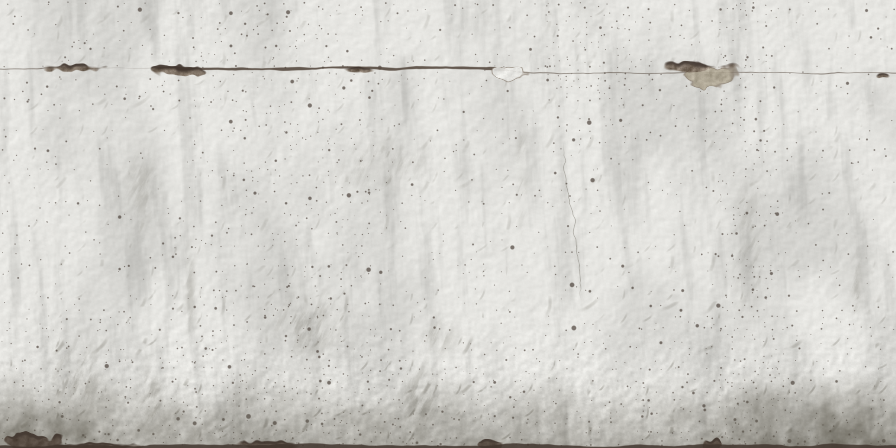
Write a WebGL 2 fragment shader that draws this texture.

```glsl
#version 300 es
precision highp float;
// Weathered pale plaster wall: a chipped joint near the top, grime along the foot.
// Layers: mottled plaster, stains, scratches, pits, grime, joint, chips.
// Space: y runs 0..1 upward, x runs 0..2.

#define RELIEF 0.13
#define MOTTLE 0.075
#define STAIN 0.30
#define SCRATCH 0.30
#define PIT_CHANCE 0.16
#define GRIME_HEIGHT 0.19
#define JOINT_Y 0.847

uniform vec2 u_resolution;
out vec4 fragColor;

const vec3 PLASTER = vec3(0.905, 0.903, 0.887);
const vec3 SOOT = vec3(0.36, 0.345, 0.30);
const vec3 DARK = vec3(0.25, 0.205, 0.175);
const vec3 BROWN = vec3(0.47, 0.415, 0.36);
const vec3 TAN = vec3(0.67, 0.635, 0.56);

// Centre and half size of each chip
const vec4 CHIPS[10] = vec4[10](
  vec4(0.16, 0.849, 0.06, 0.008), vec4(0.395, 0.842, 0.055, 0.012),
  vec4(0.8, 0.843, 0.028, 0.006), vec4(1.545, 0.85, 0.07, 0.011),
  vec4(1.97, 0.831, 0.012, 0.005), vec4(0.07, 0.014, 0.062, 0.019),
  vec4(0.595, 0.007, 0.062, 0.012), vec4(1.095, 0.007, 0.03, 0.012),
  vec4(1.59, 0.008, 0.026, 0.011), vec4(0.21, 0.003, 0.1, 0.008));

// Centre and half size of each stain
const vec4 STAINS[11] = vec4[11](
  vec4(1.165, 0.62, 0.014, 0.15), vec4(0.425, 0.36, 0.014, 0.11),
  vec4(0.34, 0.1, 0.03, 0.09), vec4(0.94, 0.11, 0.045, 0.09),
  vec4(0.98, 0.25, 0.04, 0.04), vec4(0.85, 0.63, 0.11, 0.06),
  vec4(0.32, 0.58, 0.04, 0.09), vec4(0.17, 0.15, 0.06, 0.1),
  vec4(1.67, 0.45, 0.035, 0.15), vec4(1.91, 0.36, 0.014, 0.09),
  vec4(0.69, 0.28, 0.09, 0.08));

float hash(vec2 p) { return fract(sin(dot(p, vec2(127.1, 311.7))) * 43758.5); }

float noise(vec2 p) {
  vec2 i = floor(p), f = fract(p);
  f = f * f * (3.0 - 2.0 * f);
  return mix(mix(hash(i), hash(i + vec2(1, 0)), f.x),
             mix(hash(i + vec2(0, 1)), hash(i + 1.0), f.x), f.y);
}

float fbm(vec2 p) {
  float sum = 0.0, amp = 0.53;
  for (int i = 0; i < 4; i++) {
    sum += amp * noise(p);
    p = p * 2.03 + 17.3;
    amp *= 0.5;
  }
  return sum;
}

// Antialiased inside of a distance
float cover(float d) {
  float soft = 0.8 / u_resolution.y;
  return 1.0 - smoothstep(-soft, soft, d);
}

float band(float x, float a, float b, float soft) {
  return smoothstep(a - soft, a + soft, x) * (1.0 - smoothstep(b - soft, b + soft, x));
}

// Chip-local position with a ragged outline; length 1 is the rim
vec2 chipSpace(vec2 p, vec4 chip) {
  vec2 rag = vec2(noise(p * 55.0), noise(p * 70.0 + 9.0)) - 0.5;
  return (p - chip.xy) / chip.zw + rag * 0.9;
}

float scratches(vec2 p, float scale) {
  vec2 cell = floor(p * scale) + scale;
  vec2 q = fract(p * scale) - 0.5;
  float angle = 0.1 + hash(cell + 11.0);
  vec2 along = vec2(sin(angle), cos(angle));
  float t = dot(q, along), side = dot(q, vec2(along.y, -along.x)) + 0.5 * t * t;
  float body = (1.0 - smoothstep(0.08, 0.35, abs(t))) * (1.0 - smoothstep(0.01, 0.07, abs(side)));
  return body * step(0.6, hash(cell + 23.0)) * smoothstep(0.3, 0.65, noise(p * 75.0));
}

float pits(vec2 p, float scale, float density) {
  vec2 cell = floor(p * scale);
  vec2 centre = 0.25 + 0.5 * vec2(hash(cell + 3.0), hash(cell + 7.0));
  float radius = mix(0.04, 0.13, pow(hash(cell + 13.0), 3.0));
  float d = (length(fract(p * scale) - centre) - radius) / scale;
  return cover(d) * step(hash(cell + 19.0), density * PIT_CHANCE);
}

void main() {
  vec2 p = gl_FragCoord.xy / u_resolution * vec2(2, 1);
  float low = 1.0 - smoothstep(0.0, 0.45, p.y);

  // Plaster: mottling, vertical washes, relief lit from the upper left
  float wash = fbm(vec2(p.x * 38.0 + 2.0 * p.y, p.y * 5.0));
  float relief = fbm(p * 75.0) - fbm(p * 75.0 + vec2(-0.45, 0.45));
  vec3 color = PLASTER - MOTTLE * smoothstep(0.35, 0.8, fbm(p * vec2(7, 4)));
  color += relief * RELIEF * (0.55 + 1.2 * low * low) - 0.07 * smoothstep(0.5, 0.85, wash);

  // Stains broken into leaning streaks
  float streak = smoothstep(0.42, 0.72, fbm(vec2(p.x * 70.0 - p.y * 28.0, p.y * 22.0)));
  float stain = 0.0;
  for (int i = 0; i < 11; i++) {
    vec2 q = (p - STAINS[i].xy) / STAINS[i].zw;
    stain = max(stain, exp(-1.5 * dot(q, q)));
  }
  color = mix(color, SOOT, stain * (0.7 + 0.6 * low) * (0.2 + 0.8 * streak) * STAIN);

  // Scratches and pits
  float marks = max(scratches(p, 11.0), scratches(p + 0.37, 19.0));
  color = mix(color, SOOT, marks * SCRATCH * (0.45 + 0.7 * low));
  float density = 0.5 + low + 1.6 * band(p.x, 1.18, 1.42, 0.06) * smoothstep(0.6, 0.9, p.y)
                + 1.3 * band(p.x, 1.6, 1.73, 0.04) + 0.8 * band(p.x, 0.45, 0.85, 0.1);
  float pit = max(pits(p, 24.0, density), max(pits(p, 43.0, density), pits(p, 70.0, density)));
  color = mix(color, DARK, pit * 0.65);

  // Grime at the foot, heaviest at both ends
  float ends = 1.0 - 0.38 * smoothstep(0.05, 0.35, p.x) + 0.35 * smoothstep(1.45, 1.75, p.x);
  float rise = 1.0 - smoothstep(0.0, GRIME_HEIGHT, p.y + 0.09 * (fbm(p * vec2(13, 8)) - 0.5));
  float grain = 0.32 + 0.65 * fbm(p * vec2(32, 26));
  color = mix(color, SOOT, min(rise * ends * grain, 0.85));

  // Hairline crack
  float hairX = 1.262 + (0.65 - p.y) * 0.13 + 0.03 * (fbm(vec2(p.y * 18.0, 4)) - 0.5);
  color = mix(color, SOOT, cover(abs(p.x - hairX) - 0.0006) * band(p.y, 0.35, 0.66, 0.03) * 0.45);

  // Joint: wide and dark in the left half, thin at the right
  float jointY = JOINT_Y - 0.01 * smoothstep(1.1, 1.19, p.x) + 0.008 * (fbm(vec2(p.x * 16.0, 2)) - 0.5);
  float wide = band(p.x, 0.35, 1.13, 0.01);
  float width = mix(0.0008, 0.0028, wide) * (0.6 + 0.8 * noise(vec2(p.x * 30.0, 8)));
  float fade = mix(0.65, 0.9, wide) * (1.0 - 0.75 * band(p.x, 0.22, 0.345, 0.01));
  color = mix(color, mix(BROWN, DARK, 0.6), cover(abs(p.y - jointY) - width) * fade);

  // Pale flake and bare tan patch, both outlined
  for (int i = 0; i < 2; i++) {
    vec4 patchBox = i == 0 ? vec4(1.14, 0.836, 0.034, 0.017) : vec4(1.575, 0.828, 0.054, 0.022);
    float rim = (length(chipSpace(p, patchBox)) - 1.0) * patchBox.w;
    color = mix(color, (i == 0 ? PLASTER : TAN) + relief * 0.2, cover(rim) * 0.9);
    color = mix(color, BROWN, cover(abs(rim) - 0.0008) * 0.65);
  }

  // Dark chips, shadowed under the upper lip
  for (int i = 0; i < 10; i++) {
    vec2 q = chipSpace(p, CHIPS[i]);
    float shade = max(smoothstep(-0.3, 0.6, q.y), 0.65 * step(p.y, 0.1));
    vec3 inside = mix(BROWN + relief * 0.4, DARK, shade);
    color = mix(color, inside, cover((length(q) - 1.0) * CHIPS[i].w) * 0.92);
  }

  // Ragged bottom edge
  color = mix(color, DARK, cover(p.y - 0.001 - 0.011 * fbm(vec2(p.x * 14.0, 6))) * 0.85);
  fragColor = vec4(clamp(color, 0.0, 1.0), 1);
}
```
